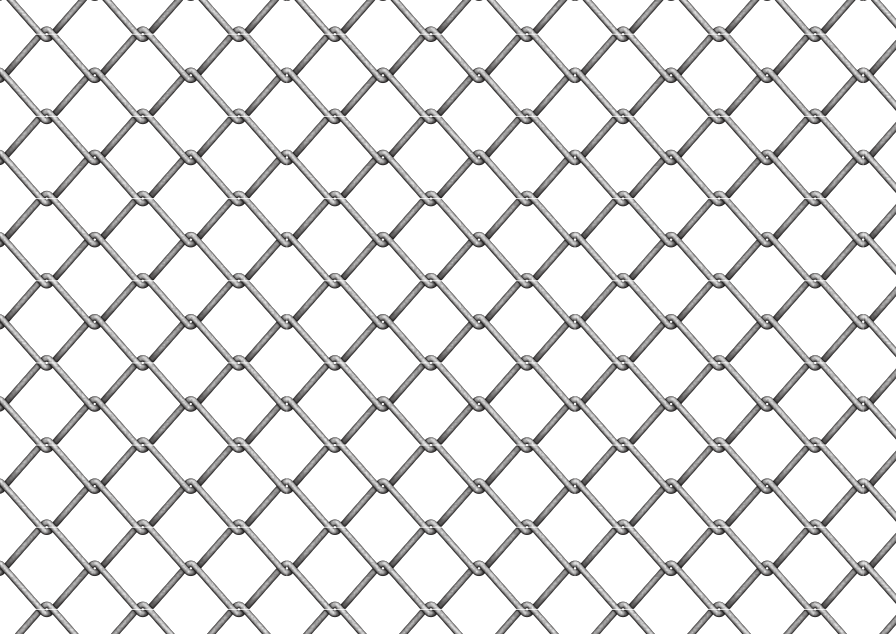
This pattern is drawn by a Shadertoy shader. Its source:

```glsl
#define CELL vec2(0.1515, 0.1296)
#define ORIGIN vec2(0.0737, 0.9460)
#define WIRE_RADIUS 0.0052
#define BEND_RADIUS 0.0070
#define LIGHT vec2(0.06, 0.24)
#define DARK_STEEL vec3(0.12, 0.11, 0.11)
#define BRIGHT_STEEL vec3(0.90)
#define BACK_TONE 0.82
#define GRAIN 0.14
#define SEAM_WIDTH 0.0009
#define SEAM_TILE 3.0

float hash(vec2 p) {
    return fract(sin(dot(p, vec2(127.1, 311.7))) * 43758.55);
}

float valueNoise(vec2 p) {
    vec2 i = floor(p), f = fract(p);
    f = f * f * (3.0 - 2.0 * f);
    return mix(mix(hash(i), hash(i + vec2(1, 0)), f.x),
               mix(hash(i + vec2(0, 1)), hash(i + vec2(1, 1)), f.x), f.y);
}

// Offset from the nearest knot of the staggered lattice
vec2 nearestKnot(vec2 p) {
    vec2 u = p / CELL;
    vec2 a = u - round(u);
    vec2 b = fract(u) - 0.5;
    return (abs(a.x) + abs(a.y) < abs(b.x) + abs(b.y) ? a : b) * CELL;
}

// Wire arched over the knot: x,y = outward normal, z = signed offset
vec3 hook(vec2 q) {
    float flip = q.x < 0.0 ? -1.0 : 1.0;
    q.x = abs(q.x);
    vec2 middle = vec2(CELL.x, -CELL.y) * 0.25;
    float turn = atan(middle.y, middle.x) + acos(BEND_RADIUS / length(middle));
    vec2 normal = vec2(cos(turn), sin(turn));
    if (dot(q, vec2(normal.y, -normal.x)) < 0.0) normal = normalize(q + 1e-6);
    return vec3(normal.x * flip, normal.y, dot(q, normal) - BEND_RADIUS);
}

// Round steel, darker on the rear leg of each bend
vec3 steel(vec2 q, vec3 wire, float facing, float grain) {
    float t = clamp(wire.z / WIRE_RADIUS, -1.0, 1.0);
    float height = sqrt(1.0 - t * t);
    float lit = 0.92 * height + dot(wire.xy * t * facing, LIGHT);
    float shine = pow(clamp(lit, 0.0, 1.0), 1.9);
    float shadow = facing > 0.0 ? 0.15 : 0.60;
    float rear = smoothstep(0.004, -0.008, q.x);
    float nearKnot = 1.0 - smoothstep(0.010, 0.044, length(q));
    shine *= mix(1.0, BACK_TONE * (1.0 - shadow * nearKnot), rear);
    shine *= 1.0 + GRAIN * (grain - 0.5) * 2.0;
    return mix(DARK_STEEL, BRIGHT_STEEL, clamp(shine, 0.0, 1.0));
}

float coverage(float d, float pixel) {
    return clamp(0.5 - d / pixel, 0.0, 1.0);
}

void mainImage(out vec4 fragColor, in vec2 fragCoord) {
    float pixel = 1.0 / iResolution.y;
    vec2 p = fragCoord * pixel - ORIGIN;
    vec2 q = nearestKnot(p);
    float grain = valueNoise(mod(p, CELL * vec2(SEAM_TILE, 1.0)) * 420.0);

    // Two interlocked arches, each in front on its falling leg
    float side = q.x < 0.0 ? -1.0 : 1.0;
    vec2 local = q * side;
    vec3 front = hook(local);
    vec3 back = hook(-local);
    vec3 color = vec3(1.0);

    vec3 backSteel = steel(-local, back, -side, grain);
    backSteel *= mix(0.40, 1.0, smoothstep(0.7, 1.7, abs(front.z) / WIRE_RADIUS));
    color = mix(color, backSteel, coverage(abs(back.z) - WIRE_RADIUS, pixel));

    vec3 frontSteel = steel(local, front, side, grain);
    color = mix(color, frontSteel, coverage(abs(front.z) - WIRE_RADIUS, pixel));

    // Pale seams where the panels join
    float tileWidth = SEAM_TILE * CELL.x;
    float rowGap = abs(p.y - round(p.y / CELL.y) * CELL.y);
    float columnPos = p.x - 2.5 * CELL.x;
    float columnGap = abs(columnPos - round(columnPos / tileWidth) * tileWidth);
    float seam = max(0.75 * coverage(rowGap - SEAM_WIDTH, pixel),
                     0.40 * coverage(columnGap - SEAM_WIDTH, pixel));
    color = mix(color, vec3(1.0), seam);

    fragColor = vec4(color, 1.0);
}
```
